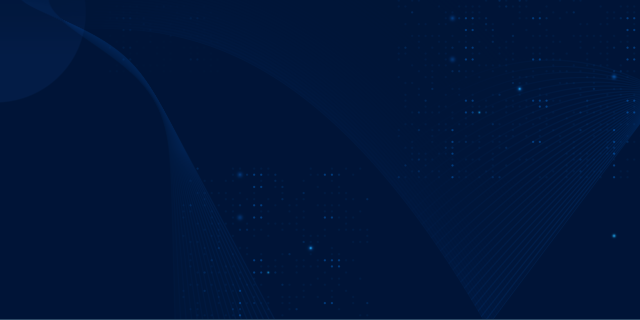
A Shadertoy shader for this background:

```glsl
// Deep navy backdrop with woven ribbons of thin lines, a pale disc and dot grids.
// Ribbons blend two boundary curves into a family of strokes; dots are repeated
// cells with hashed brightness. Units: canvas height = 1, s.y runs downwards.

float hash(vec2 cell) {
    return fract(sin(dot(cell, vec2(127.1, 311.7))) * 43758.5453);
}

// Signed canvas distance to the curve f = 0, estimated from its gradient
float curveDistance(float f) {
    float slope = length(vec2(dFdx(f), dFdy(f))) * iResolution.y;
    return f / max(slope, 0.001);
}

float stroke(float f) {
    return smoothstep(0.004, 0.0, abs(curveDistance(f)));
}

float glow(vec2 offset, float radius) {
    return exp(-dot(offset, offset) / (radius * radius));
}

// Dot lattice: faint random cells, brighter paired columns, a few glowing nodes
vec3 dotCluster(vec2 s, vec2 origin, vec2 pitch, vec4 bounds, float nodes) {
    vec2 local = s - origin;
    vec2 cell = floor(local / pitch + 0.5);
    float disc = smoothstep(0.0055, 0.001, length(local - cell * pitch));
    vec2 inside = step(bounds.xy, cell) * step(cell, bounds.zw);
    float random = hash(cell + 7.0);
    float light = 0.13 * step(0.62, random) + 0.2 * step(0.96, random);

    // Paired columns
    float row = floor(mod(cell.y + 14.5, 14.0));
    bool leftPair = abs(cell.x - 2.5) < 1.0 && cell.y < 17.0
        && (row == 0.0 || row == 2.0 || row == 5.0 || row == 7.0);
    bool rightPair = abs(cell.x - 12.5) < 1.0 && (row == 0.0 || row == 7.0);
    bool block = abs(cell.x - 13.5) < 1.0 && abs(cell.y - 14.5) < 1.0;
    bool tail = cell.x == 0.0 && cell.y > 18.0 && fract(cell.y * 0.5) > 0.25;
    if (leftPair || rightPair || block || tail) light = 0.75;
    vec3 color = vec3(0.01, 0.20, 0.36) * light * disc * inside.x * inside.y;

    // Glowing nodes
    float soft = glow(local, 0.008) + glow(local - vec2(0, 7) * pitch, 0.008);
    vec2 bright = local - vec2(10, 12) * pitch;
    color += nodes * vec3(0.01, 0.11, 0.21) * (soft + glow(bright, 0.008));
    color += nodes * vec3(0.08, 0.38, 0.44) * glow(bright, 0.004);
    color += nodes * vec3(0.06, 0.36, 0.46) * glow(local - vec2(4, 16) * pitch, 0.0035);
    return color;
}

// Narrow ribbon: crosses itself near the top, pinches, then fans downwards
vec3 narrowRibbon(vec2 s) {
    float left = 0.522 + 0.025 * s.y - 0.37 * exp(-pow(s.y / 0.21, 1.8));
    float right = 0.329 + 0.53 * s.y - 0.26 * exp(-pow(s.y / 0.11, 1.5));
    float lines = 0.0;
    for (int i = 0; i <= 18; i++)
        lines += stroke(s.x - mix(left, right, float(i) / 18.0));
    float fill = smoothstep(-0.003, 0.003, s.x - min(left, right))
               * smoothstep(0.003, -0.003, s.x - max(left, right));
    float across = clamp((s.x - left) / max(right - left, 0.01), 0.0, 1.0);
    float fade = mix(0.7, 0.6, s.y) * mix(0.3, 1.0, across);
    return vec3(0.0, 0.014, 0.028) * fill * exp(-1.2 * s.y)
         + vec3(0.004, 0.042, 0.083) * min(lines, 1.6) * fade;
}

// Wide ribbon: a sweeping lower edge, joined on the right by an arched mesh
vec3 wideRibbon(vec2 s) {
    float edge = 0.09 + 0.587 * pow(max(s.x - 0.3, 0.0), 2.3)
               - 0.8 * pow(max(0.3 - s.x, 0.0), 2.0);
    float depth = curveDistance(edge - s.y);
    float low = 1.0 - 1.33 * (s.x - 1.54);
    float high = 0.188 + 0.8 * (s.x - 1.72) * (s.x - 1.72);
    float mask = smoothstep(-0.002, 0.002, depth)
               * smoothstep(0.004, -0.004, s.y - low);

    // Soft fill with fine stripes following the edge
    float stripes = 0.5 + 0.5 * cos(depth * 6.2832 / 0.009);
    vec3 color = vec3(0.0, 0.014, 0.032) * exp(-max(depth, 0.0) * 8.0)
               * (0.75 + 0.5 * stripes) * smoothstep(0.1, 0.7, s.x);

    // Mesh of diagonals bending into the upper arch
    float lines = 0.0;
    for (int i = 0; i <= 28; i++) {
        float t = float(i) / 28.0;
        lines += stroke(s.y - mix(low, high, t)) * mix(1.0, 0.5, t);
    }
    float reach = smoothstep(1.3, 2.1, s.x + 0.3 * s.y);
    color += vec3(0.0, 0.042, 0.08) * min(lines, 1.2) * reach;
    color += vec3(0.0, 0.004, 0.010) * reach * smoothstep(-0.02, 0.12, s.y - high);
    return color * mask;
}

void mainImage(out vec4 fragColor, in vec2 fragCoord) {
    vec2 s = fragCoord / iResolution.y;
    s.y = 1.0 - s.y;
    vec3 color = vec3(0.0, 0.08, 0.215);

    // Corner disc
    float disc = smoothstep(0.003, -0.003, length(s - vec2(-0.013, 0.039)) - 0.281);
    color += vec3(0.012, 0.030, 0.060) * disc * mix(0.4, 1.0, smoothstep(0.0, 0.2, s.y));

    color += narrowRibbon(s) + wideRibbon(s);

    // Dot clusters
    vec2 pitch = vec2(0.021, 0.0184);
    color += dotCluster(s, vec2(0.750, 0.546), vec2(0.0221, 0.0191), vec4(-8, -1, 18, 23), 1.0);
    color += dotCluster(s, vec2(1.414, 0.057), pitch, vec4(-8, -3, 17, 27), 1.0);
    color += dotCluster(s, vec2(1.919, 0.057), pitch, vec4(-6, -3, 4, 27), 0.0);
    color += 0.2 * dotCluster(s, vec2(0.344, 0.057), pitch, vec4(0, -2, 16, 9), 0.0);

    // Lone nodes on the right
    color += vec3(0.02, 0.18, 0.32) * glow(s - vec2(1.919, 0.240), 0.007);
    color += vec3(0.09, 0.46, 0.58) * glow(s - vec2(1.919, 0.737), 0.005);

    // Pale rim along the bottom
    color = mix(color, vec3(0.18, 0.29, 0.40), smoothstep(0.9965, 0.998, s.y));
    fragColor = vec4(color, 1.0);
}
```
